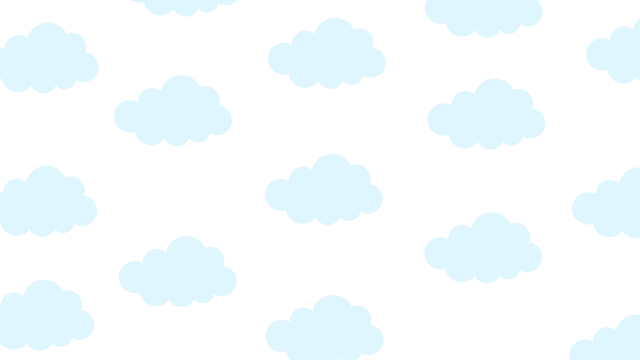
Reproduce this pattern procedurally as a WebGL 2 fragment shader.

```glsl
#version 300 es
precision highp float;
// Flat pale-blue clouds scattered on white.
// Each cloud is a union of circles around a capsule body; copies sit on
// a grid with staggered columns, moved a little by a hash of their cell.

uniform vec2 u_resolution;
out vec4 fragColor;

const vec3 SKY_WHITE = vec3(1.0);
const vec3 CLOUD_BLUE = vec3(0.878, 0.965, 1.0);

// Lengths are in canvas heights.
const float CLOUD_HALF_WIDTH = 0.1636;
const vec2 GRID_ORIGIN = vec2(0.08, 0.07);
const vec2 GRID_PITCH = vec2(0.42, 0.38);
const vec2 JITTER = vec2(0.035, 0.06);
const float COLUMN_STAGGER = 0.5;

// Cloud outline in half widths: centre x, centre y, radius.
const int PUFF_COUNT = 8;
const vec3 PUFFS[PUFF_COUNT] = vec3[PUFF_COUNT](
    vec3(-0.726, -0.094, 0.274),
    vec3(-0.358, 0.151, 0.236),
    vec3(0.142, 0.245, 0.358),
    vec3(0.547, 0.179, 0.245),
    vec3(0.745, -0.160, 0.255),
    vec3(-0.368, -0.302, 0.283),
    vec3(0.066, -0.368, 0.236),
    vec3(0.425, -0.340, 0.198)
);
const float BODY_HALF_LENGTH = 0.45;
const float BODY_RADIUS = 0.25;
const vec2 BODY_CENTER = vec2(0.05, -0.05);

vec2 hash22(vec2 p) {
    vec3 q = fract(p.xyx * vec3(0.1031, 0.1030, 0.0973));
    q += dot(q, q.yzx + 33.33);
    return fract((q.xx + q.yz) * q.zy);
}

// Distance to one cloud, in its half widths.
float cloudDistance(vec2 p) {
    vec2 b = p - BODY_CENTER;
    b.x -= clamp(b.x, -BODY_HALF_LENGTH, BODY_HALF_LENGTH);
    float d = length(b) - BODY_RADIUS;
    for (int i = 0; i < PUFF_COUNT; i++) {
        d = min(d, length(p - PUFFS[i].xy) - PUFFS[i].z);
    }
    return d;
}

// Centre of the cloud in a grid cell.
vec2 cloudCenter(vec2 cell) {
    vec2 site = cell;
    site.y += COLUMN_STAGGER * mod(cell.x, 2.0);
    vec2 offset = (2.0 * hash22(cell + 17.0) - 1.0) * JITTER;
    return GRID_ORIGIN + site * GRID_PITCH + offset;
}

// Distance to the nearest cloud, in canvas heights.
float fieldDistance(vec2 p) {
    vec2 nearest = floor((p - GRID_ORIGIN) / GRID_PITCH + 0.5);
    float d = 1.0;
    for (int x = -1; x <= 1; x++) {
        for (int y = -2; y <= 1; y++) {
            vec2 center = cloudCenter(nearest + vec2(x, y));
            vec2 local = (p - center) / CLOUD_HALF_WIDTH;
            d = min(d, cloudDistance(local) * CLOUD_HALF_WIDTH);
        }
    }
    return d;
}

void main() {
    vec2 p = gl_FragCoord.xy / u_resolution.y;
    float pixel = 1.0 / u_resolution.y;
    float coverage = clamp(0.5 - fieldDistance(p) / pixel, 0.0, 1.0);
    fragColor = vec4(mix(SKY_WHITE, CLOUD_BLUE, coverage), 1.0);
}
```
